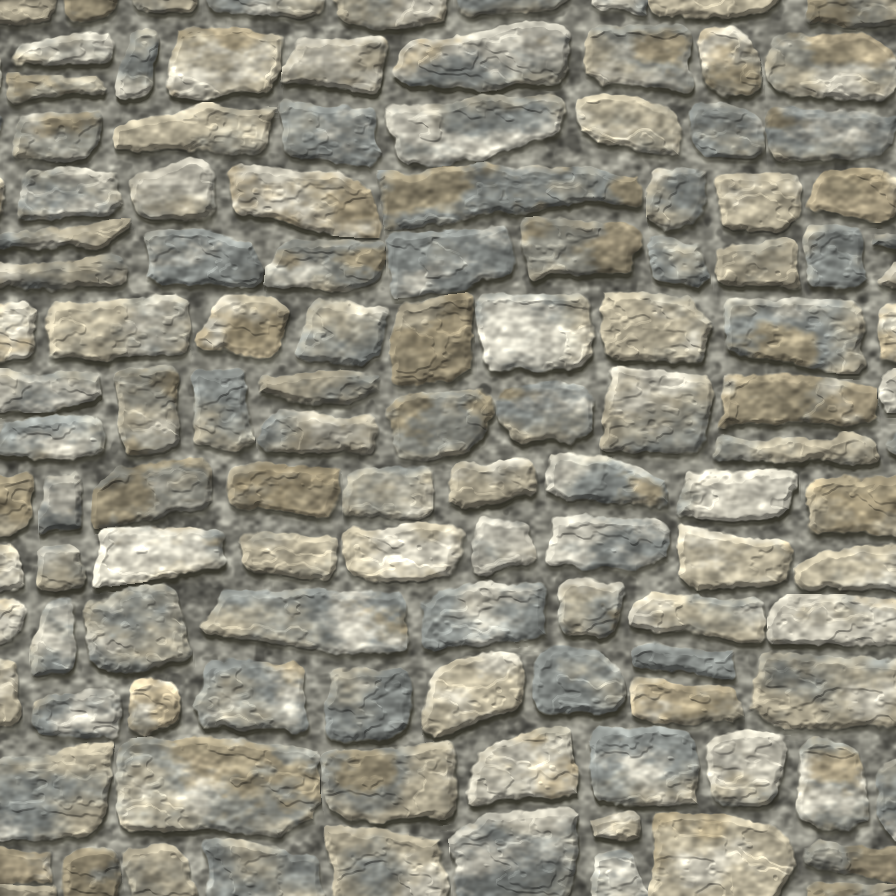
Write a Shadertoy shader that draws this texture.

```glsl
// Seamless rubble stone wall: jittered bands are split at random into cells,
// each holding one rough, chipped stone set in sandy mortar.
// Soft light comes from above, so gaps below the stones fall into shadow.
#define BANDS 6.0
#define COLUMNS 4.0
#define GAP 0.0062
#define RELIEF 0.36
#define SHADOW 0.88
#define GRAIN 0.55
#define SLATE vec3(0.485, 0.50, 0.485)
#define TAN vec3(0.665, 0.635, 0.55)
#define PALE vec3(0.78, 0.765, 0.705)
#define OCHRE vec3(0.62, 0.55, 0.41)
#define MORTAR vec3(0.535, 0.53, 0.49)
#define DARK vec3(0.20, 0.195, 0.155)

float hash(vec2 p) {
    return fract(sin(dot(p, vec2(127.1, 311.7))) * 43758.5453);
}

float rnd(float id, float k) {
    return hash(vec2(id * 57.0, k));
}

// Value noise that wraps over the unit square for whole frequencies
float noise(vec2 p, vec2 freq) {
    vec2 g = p * freq, i = floor(g), f = g - i;
    f = f * f * (3.0 - 2.0 * f);
    vec2 a = mod(i, freq), b = mod(i + 1.0, freq);
    return mix(mix(hash(a), hash(vec2(b.x, a.y)), f.x),
               mix(hash(vec2(a.x, b.y)), hash(b), f.x), f.y);
}

float fbm(vec2 p, vec2 freq, int octaves) {
    float sum = 0.0, amp = 0.5, total = 0.0;
    for (int i = 0; i < octaves; i++) {
        sum += amp * noise(p, freq);
        total += amp;
        amp *= 0.6;
        freq *= 2.0;
    }
    return sum / total;
}

// Jittered one-dimensional repeat: low end, high end, wrapped index
float spanEdge(float i, float n, float seed) {
    return (i + 0.35 * (hash(vec2(mod(i, n), seed)) - 0.5)) / n;
}

vec3 span(float x, float n, float seed) {
    float i = floor(x * n);
    if (x < spanEdge(i, n, seed)) i -= 1.0;
    else if (x >= spanEdge(i + 1.0, n, seed)) i += 1.0;
    return vec3(spanEdge(i, n, seed), spanEdge(i + 1.0, n, seed), mod(i, n));
}

void split(float x, float t, inout float lo, inout float hi, inout float id) {
    float cutAt = mix(lo, hi, t);
    if (x < cutAt) { hi = cutAt; id = rnd(id, 21.0); }
    else { lo = cutAt; id = rnd(id, 22.0); }
}

// Signed distance to the stone of the cell around p, and its random id
float stoneField(vec2 uv, out float id) {
    vec2 p = uv + 0.034 * (vec2(noise(uv, vec2(5.0, 7.0)), noise(uv + 0.37, vec2(5.0, 4.0))) - 0.5);
    vec3 band = span(p.y, BANDS, 3.0);
    p.x += hash(vec2(band.z, 8.0));
    vec3 column = span(p.x, COLUMNS, 10.0 + band.z);
    vec2 lo = vec2(column.x, band.x), hi = vec2(column.y, band.y);
    id = hash(vec2(column.z + 1.0, band.z + 5.0));
    split(p.y, mix(0.38, 0.62, rnd(id, 1.0)), lo.y, hi.y, id);
    if (rnd(id, 2.0) < 0.92) split(p.x, mix(0.3, 0.7, rnd(id, 3.0)), lo.x, hi.x, id);
    if (hi.y - lo.y > 0.084 && rnd(id, 4.0) < 0.3)
        split(p.y, mix(0.36, 0.64, rnd(id, 5.0)), lo.y, hi.y, id);

    // Tilted, tapered rounded box with one corner knocked off
    vec2 q = p - 0.5 * (lo + hi), cell = 0.5 * (hi - lo);
    vec2 size = cell - GAP * vec2(mix(0.6, 1.5, rnd(id, 6.0)), mix(0.6, 1.5, rnd(id, 7.0)));
    float bound = max(abs(q.x) - cell.x, abs(q.y) - cell.y) + 0.003;
    q.y += q.x * 0.11 * (rnd(id, 8.0) - 0.5);
    q.x += q.y * 0.5 * (rnd(id, 9.0) - 0.5);
    size.x += q.y * 0.4 * (rnd(id, 10.0) - 0.5);
    size.y += q.x * 0.2 * (rnd(id, 11.0) - 0.5);
    float radius = min(size.x, size.y) * mix(0.25, 0.7, rnd(id, 12.0));
    vec2 e = abs(q) - size + radius;
    float d = length(max(e, 0.0)) + min(max(e.x, e.y), 0.0) - radius;
    vec2 corner = sign(vec2(rnd(id, 13.0), rnd(id, 14.0)) - 0.5) * vec2(0.6, 0.8);
    d = max(d, dot(q, corner) - dot(size, abs(corner)) * mix(0.7, 1.0, rnd(id, 15.0)));
    return max(d, bound) + 0.021 * (fbm(uv, vec2(26.0), 4) - 0.5);
}

// Low bodies with chipped ledges, all covered in fine roughness
float height(vec2 p) {
    float id, d = stoneField(p, id);
    float body = 1.0 - smoothstep(-0.008, 0.002, d);
    float chips = fbm(p + id, vec2(9.0, 14.0), 5);
    float ledge = smoothstep(0.46, 0.49, chips) + smoothstep(0.56, 0.59, chips);
    return body * (0.003 + 0.002 * ledge + 0.010 * chips) + 0.010 * fbm(p, vec2(36.0, 44.0), 3);
}

// Each stone blends cool and warm blotches, pale crusts and thin strata
vec3 stoneColor(vec2 p, float id) {
    vec2 s = p + id;
    float broad = fbm(s, vec2(9.0, 13.0), 5) - 0.5;
    float stain = fbm(s + 0.43, vec2(12.0, 18.0), 5) - 0.5;
    float strata = fbm(s, vec2(14.0, 56.0), 3) - 0.5;
    float warmth = 0.2 + 0.6 * rnd(id, 16.0) + 2.2 * broad;
    vec3 col = mix(SLATE, TAN, smoothstep(0.15, 0.85, warmth));
    col = mix(col, PALE, 0.9 * smoothstep(0.4, 0.95, 0.1 + 0.7 * rnd(id, 17.0) + 2.4 * stain));
    col = mix(col, OCHRE, 0.6 * smoothstep(0.75, 1.1, rnd(id, 18.0) - 2.2 * broad));
    return col * mix(0.92, 1.09, rnd(id, 19.0)) * (1.0 + 0.35 * strata);
}

void mainImage(out vec4 fragColor, in vec2 fragCoord) {
    vec2 uv = fragCoord / iResolution.xy;
    float id, other, d = stoneField(uv, id);
    float mortar = smoothstep(-0.0015, 0.0015, d);
    vec3 col = mix(stoneColor(uv, id), MORTAR, mortar);

    // Fine grain, dark pits in the mortar, and relief lit from the upper left
    float grit = fbm(uv, vec2(80.0, 96.0), 2) - 0.5;
    col *= 1.0 + GRAIN * grit * (1.0 + 0.6 * mortar);
    col *= 1.0 - 0.3 * mortar * smoothstep(0.55, 0.75, fbm(uv + 0.21, vec2(40.0), 3));
    vec2 toLight = vec2(-0.001, 0.0022);
    float slope = (height(uv) - height(uv + toLight)) / length(toLight);
    col *= clamp(1.0 + RELIEF * slope, 0.55, 1.2);

    // Shadow cast on the mortar by the stones above
    float near = 1.0 - smoothstep(-0.003, 0.003, stoneField(uv + vec2(-0.001, 0.006), other));
    float far = 1.0 - smoothstep(-0.005, 0.005, stoneField(uv + vec2(-0.003, 0.012), other));
    float depth = 0.4 + 0.9 * noise(uv, vec2(9.0, 11.0));
    float shade = clamp((0.7 * near + 0.3 * far) * depth, 0.0, 1.0) * mortar;
    col = mix(col, DARK, SHADOW * shade);
    fragColor = vec4(clamp(col, 0.0, 1.0), 1.0);
}
```
